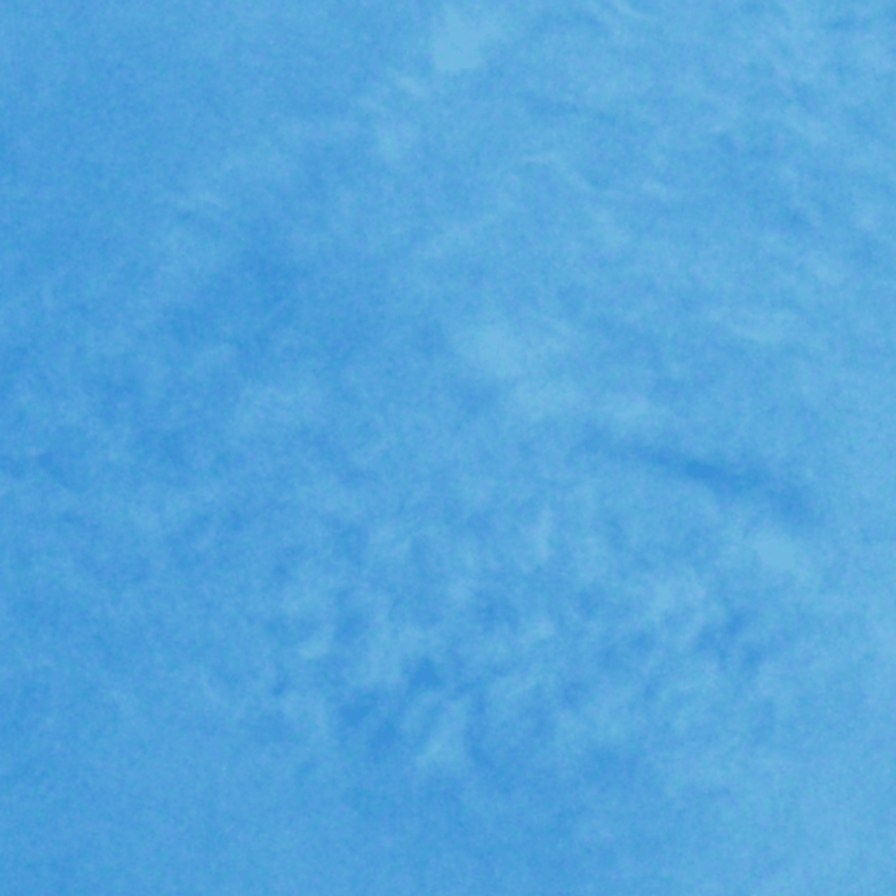
This texture is drawn by a WebGL 1 fragment shader. Its source:

```glsl
precision highp float;
uniform vec2 u_resolution;

vec3 hash3(vec2 p) {
  vec3 q = fract(p.xyx * vec3(0.1031, 0.1030, 0.0973));
  q += dot(q, q.yxz + 33.33);
  return fract((q.xxy + q.yzz) * q.zyx);
}

// Soft cellular noise: one signed puff per cell, centred on zero
float puffs(vec2 p) {
  vec2 cell = floor(p);
  float sum = 0.0;
  for (int j = -1; j <= 1; j++) {
    for (int i = -1; i <= 1; i++) {
      vec2 id = cell + vec2(float(i), float(j));
      vec3 h = hash3(id + 71.0);
      vec2 d = p - id - h.xy;
      float k = max(0.0, 1.0 - dot(d, d));
      sum += k * k * k * (h.z * 2.0 - 1.0);
    }
  }
  return sum * 1.3;
}

float layers(vec2 p) {
  float sum = 0.0, gain = 1.0;
  for (int i = 0; i < 4; i++) {
    sum += gain * puffs(p);
    p = mat2(0.8, 0.6, -0.6, 0.8) * p * 1.9 + 17.3;
    gain *= 0.65;
  }
  return sum;
}

// Soft-edged streak from a to b
float streak(vec2 p, vec2 a, vec2 b, float width) {
  vec2 ab = b - a;
  vec2 d = p - a - ab * clamp(dot(p - a, ab) / dot(ab, ab), 0.0, 1.0);
  return exp(-dot(d, d) / (width * width));
}

vec2 turn(vec2 p, float angle) {
  float c = cos(angle), s = sin(angle);
  return vec2(c * p.x + s * p.y, c * p.y - s * p.x);
}

void main() {
  vec2 uv = gl_FragCoord.xy / u_resolution;
  vec2 p = uv + 0.012 * vec2(puffs(uv * 22.0), puffs(uv * 22.0 + 40.0));

  // Broad light, paler towards the right
  float tone = 0.15 + 0.64 * smoothstep(-0.1, 0.9, uv.x + 0.12 * (uv.y - 0.5));
  tone += 0.12 * smoothstep(0.75, 1.0, uv.y) * (1.0 - uv.x);
  tone -= 0.38 * streak(p, vec2(0.46, 0.12), vec2(0.64, 0.05), 0.13);
  tone += 0.17 * streak(p, vec2(0.24, 0.14), vec2(0.34, 0.04), 0.12);
  tone += 0.09 * layers(p * 6.0);

  // Mottled cloud, leaning upright towards the lower middle
  float mottle = streak(uv, vec2(0.05, 0.45), vec2(0.66, 0.34), 0.27);
  float smoothPatch = streak(uv, vec2(0.22, 0.12), vec2(0.36, 0.04), 0.12);
  float amount = (0.07 + 0.20 * mottle) * (1.0 - 0.75 * smoothPatch);
  tone += amount * layers(p * 24.0);
  float lean = streak(uv, vec2(0.38, 0.26), vec2(0.78, 0.28), 0.14);
  tone += 0.42 * lean * puffs(turn(p, 1.05) * vec2(24.0, 46.0));

  // Fine ripples in the upper right
  float rippled = smoothstep(0.4, 0.75, uv.x) * smoothstep(0.48, 0.66, uv.y);
  tone += 0.24 * rippled * puffs(turn(p, -0.35) * vec2(24.0, 60.0));

  // Diagonal wisps broken by short cross strokes
  float broken = 0.8 + 1.0 * puffs(turn(p, -0.5) * vec2(22.0, 54.0));
  tone += 0.36 * broken * streak(p, vec2(0.20, 0.75), vec2(0.54, 0.97), 0.028);
  tone += 0.30 * broken * streak(p, vec2(0.35, 0.73), vec2(0.45, 0.84), 0.025);
  tone += 0.38 * broken * streak(p, vec2(0.48, 0.71), vec2(0.60, 0.81), 0.020);
  tone += 0.26 * broken * streak(p, vec2(0.62, 0.64), vec2(0.76, 0.73), 0.030);
  tone -= 0.22 * streak(p, vec2(0.26, 0.67), vec2(0.40, 0.86), 0.040);
  tone -= 0.22 * streak(p, vec2(0.30, 0.66), vec2(0.46, 0.61), 0.050);

  // Pale knot and the paired dark and bright bands below it
  tone += 0.42 * streak(p, vec2(0.56, 0.61), vec2(0.60, 0.56), 0.045);
  tone += 0.30 * streak(p, vec2(0.60, 0.56), vec2(0.72, 0.53), 0.022);
  tone -= 0.48 * streak(p, vec2(0.66, 0.51), vec2(0.78, 0.475), 0.022);
  tone -= 0.55 * streak(p, vec2(0.79, 0.475), vec2(0.89, 0.43), 0.024);
  tone += 0.38 * streak(p, vec2(0.78, 0.435), vec2(1.02, 0.27), 0.022);

  // Faint grain with a slight colour drift
  tone += 0.11 * puffs(uv * 120.0) + 0.11 * puffs(uv * 240.0 + 5.0);
  vec3 tint = vec3(0.018, -0.006, 0.010) * puffs(uv * 110.0 + 9.0);

  vec3 deepBlue = vec3(0.266, 0.598, 0.848);
  vec3 paleBlue = vec3(0.403, 0.698, 0.880);
  gl_FragColor = vec4(mix(deepBlue, paleBlue, clamp(tone, -0.25, 1.25)) + tint, 1.0);
}
```
